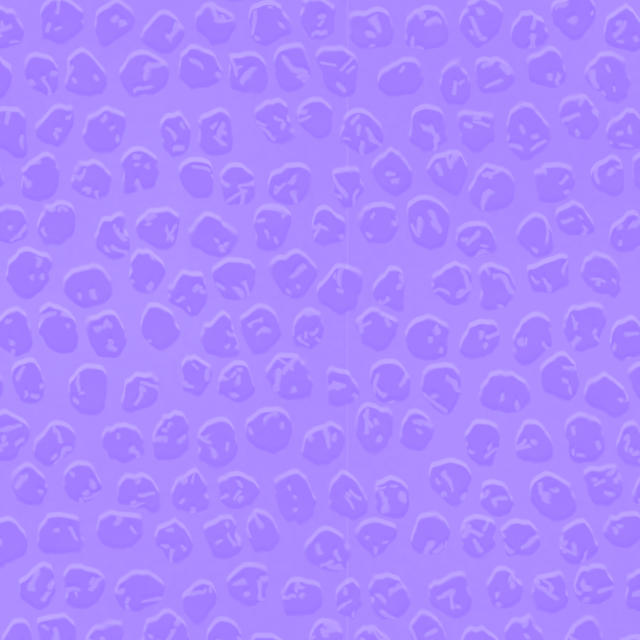
Give the GLSL for this texture map, as a Shadertoy shader.

```glsl
// Violet pebbled hide: rounded pits with lit upper rims and small raised creases.

vec2 hash2(vec2 p) {
    vec3 a = fract(vec3(p.xyx) * vec3(0.1031, 0.1030, 0.0973));
    a += dot(a, a.yzx + 33.33);
    return fract((a.xx + a.yz) * a.zy);
}

float noise(vec2 p) {
    vec2 i = floor(p), f = fract(p);
    f = f * f * (3.0 - 2.0 * f);
    return mix(mix(hash2(i).x, hash2(i + vec2(1, 0)).x, f.x),
               mix(hash2(i + vec2(0, 1)).x, hash2(i + vec2(1, 1)).x, f.x), f.y);
}

// Jittered centre of a pit; every other row is shifted by half a cell
vec2 pitCentre(vec2 id) {
    return id + 0.5 + vec2(0.5 * mod(id.y, 2.0), 0.0) + 0.42 * (hash2(id + 40.0) - 0.5);
}

vec2 gridId(vec2 q, vec2 offset) {
    float row = floor(q.y) + offset.y;
    return vec2(floor(q.x - 0.5 * mod(row, 2.0)) + offset.x, row);
}

float capsule(vec2 p, vec2 halfAxis) {
    float h = clamp(dot(p, halfAxis) / dot(halfAxis, halfAxis), -1.0, 1.0);
    return length(p - halfAxis * h);
}

// x: pit mask, y: crease mask
vec2 hide(vec2 q) {
    // Uneven outlines
    q += 0.16 * (vec2(noise(q * 2.6), noise(q * 2.6 + 71.0)) - 0.5);
    q += 0.07 * (vec2(noise(q * 7.0 + 13.0), noise(q * 7.0 + 37.0)) - 0.5);

    // Nearest pit
    vec2 id = vec2(0), centre = vec2(0);
    float nearest = 9.0;
    for (int j = -1; j <= 1; j++)
    for (int i = -1; i <= 1; i++) {
        vec2 g = gridId(q, vec2(i, j));
        vec2 c = pitCentre(g);
        float d = length(q - c);
        if (d < nearest) { nearest = d; id = g; centre = c; }
    }

    // Rounded polygon: soft minimum of an ellipse and the borders to its neighbours
    vec2 p = q - centre, rnd = hash2(id + 7.0);
    float tilt = 6.283 * rnd.x;
    vec2 axis = vec2(cos(tilt), sin(tilt));
    vec2 local = vec2(dot(p, axis), dot(p, vec2(-axis.y, axis.x)));
    float radius = mix(0.43, 0.56, rnd.y);
    float sum = exp(-16.0 * (radius - 0.09 - length(local * vec2(0.88, 1.1))));
    for (int j = -2; j <= 2; j++)
    for (int i = -2; i <= 2; i++) {
        vec2 toOther = pitCentre(gridId(q, vec2(i, j))) - centre;
        float gap = length(toOther);
        if (gap > 0.01) sum += exp(-16.0 * (0.5 * gap - 0.085 - dot(p, toOther) / gap));
    }
    float depth = -log(sum) / 16.0;
    float pit = smoothstep(-0.035, 0.035, depth);

    // Short bent creases, a few of them long
    float crease = 0.0;
    for (int k = 0; k < 5; k++) {
        vec2 a = hash2(id * 3.0 + float(k) * 17.3), b = hash2(id * 5.0 + float(k) * 29.7 + 90.0);
        float turn = 6.283 * a.x, aim = 6.283 * b.x;
        vec2 at = p - 0.34 * sqrt(a.y) * vec2(cos(turn), sin(turn));
        vec2 dir = vec2(cos(aim), sin(aim));
        at += 1.1 * (a.x - 0.5) * dot(at, dir) * dot(at, dir) * vec2(-dir.y, dir.x);
        float halfLength = 0.02 + 0.19 * b.y * b.y * b.y;
        float mark = smoothstep(0.075, 0.015, capsule(at, dir * halfLength));
        crease = max(crease, mark * step(0.28, hash2(a * 91.0 + b * 57.0).x));
    }
    return vec2(pit, crease);
}

void mainImage(out vec4 fragColor, in vec2 fragCoord) {
    vec2 uv = fragCoord / iResolution.xy;
    vec2 q = uv * 12.4 + vec2(0.3, 0.6);

    vec2 here = hide(q), below = hide(q - vec2(-0.015, 0.1));
    float pit = here.x, crease = here.y * smoothstep(0.1, 0.8, pit);

    // Ridge tone with slow drift, then the flat pit floor
    float ridge = 0.39 + 0.2 * noise(uv * 4.0 + 5.0) + 0.06 * (noise(q * 9.0) - 0.5);
    ridge += 0.16 * smoothstep(0.0025, 0.0005, abs(uv.x - 0.543));
    float pitFloor = 0.08 + 0.1 * noise(q * 1.7 + 20.0) + 0.04 * noise(q * 10.0);
    float tone = mix(ridge, pitFloor, pit);

    // Light from above catches upper rims and creases
    float rim = below.x - pit;
    tone += 0.55 * max(rim, 0.0) + 0.1 * min(rim, 0.0);
    tone += 0.55 * crease - 0.1 * max(below.y - here.y, 0.0) * pit;

    vec3 deepViolet = vec3(0.62, 0.47, 1.0), paleLilac = vec3(0.74, 0.64, 1.0);
    fragColor = vec4(clamp(mix(deepViolet, paleLilac, tone), 0.0, 1.0), 1.0);
}
```
